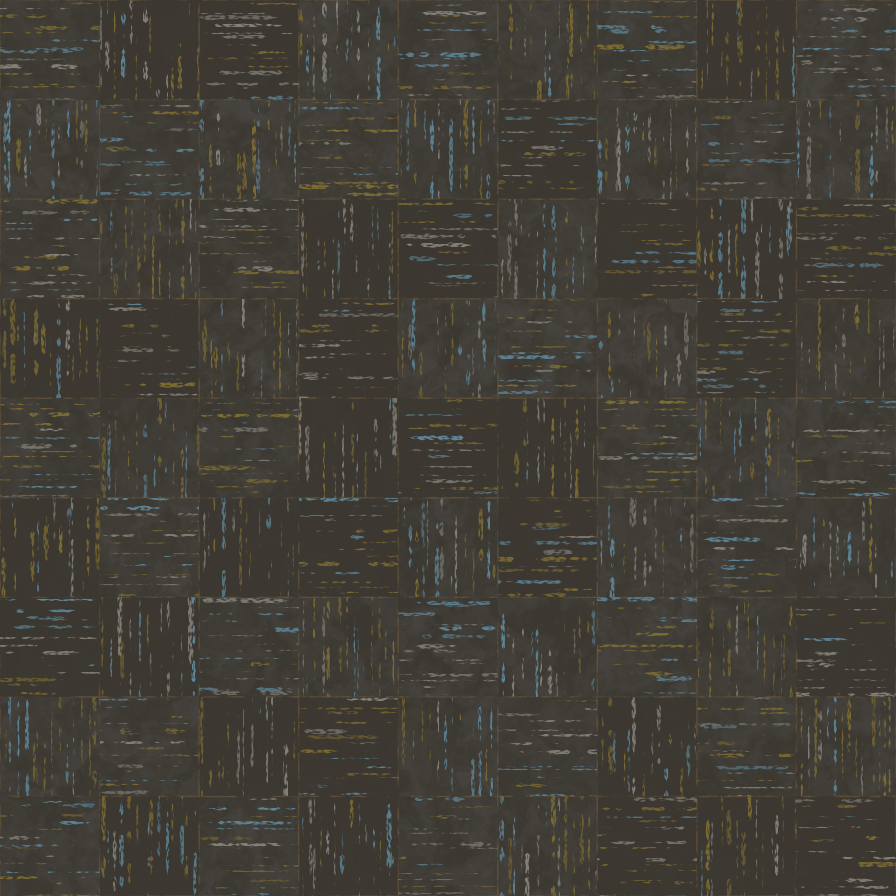
A WebGL 1 fragment shader for this pattern:

```glsl
precision highp float;

uniform vec2 u_resolution;

const float TILES = 9.0;
const int STREAKS = 14;
const float THIN = 0.004;           // streak half widths, in tiles
const float THICK = 0.024;
const float SEAM_WIDTH = 0.007;
const float FLAT_TILES = 0.35;      // share of tiles without clouding
const vec3 BASE = vec3(0.233, 0.219, 0.192);
const vec3 CLOUD = vec3(0.285, 0.275, 0.258);
const vec3 OCHRE = vec3(0.50, 0.43, 0.19);
const vec3 BLUE = vec3(0.37, 0.54, 0.62);
const vec3 GREY = vec3(0.53, 0.52, 0.49);
const vec3 SEAM = vec3(0.43, 0.35, 0.23);

float hash(vec2 p) {
  vec3 q = fract(p.xyx * 0.1031);
  q += dot(q, q.yzx + 33.33);
  return fract((q.x + q.y) * q.z);
}

vec2 gradient(vec2 cell) {
  float angle = 6.2832 * hash(cell);
  return vec2(cos(angle), sin(angle));
}

float gradientNoise(vec2 p) {
  vec2 i = floor(p);
  vec2 f = p - i;
  vec2 u = f * f * f * (f * (f * 6.0 - 15.0) + 10.0);
  vec2 e = vec2(1.0, 0.0);
  float low = mix(dot(gradient(i), f), dot(gradient(i + e), f - e), u.x);
  float high = mix(dot(gradient(i + e.yx), f - e.yx),
                   dot(gradient(i + 1.0), f - 1.0), u.x);
  return mix(low, high, u.y);
}

float fbm(vec2 p) {
  float sum = 0.0;
  float amp = 0.6;
  for (int i = 0; i < 4; i++) {
    sum += amp * gradientNoise(p);
    p = mat2(1.6, 1.2, -1.2, 1.6) * p + 7.3;
    amp *= 0.55;
  }
  return sum;
}

// Soft smudges whose strength differs from tile to tile
vec3 ground(vec2 p, vec2 tile) {
  float r = hash(tile + 51.0);
  float wear = r < FLAT_TILES ? 0.06 : mix(0.5, 1.0, r);
  vec2 q = p * 2.6 + tile * 5.7;
  vec2 warp = vec2(fbm(q + 3.1), fbm(q + 17.4));
  float smudge = smoothstep(-0.4, 0.55, fbm(q + 1.8 * warp));
  return mix(BASE, CLOUD, wear * smudge);
}

vec3 streakColour(float pick, vec2 tile) {
  float ochreShare = mix(0.22, 0.62, hash(tile + 83.0));
  float blueShare = mix(0.12, 0.36, hash(tile + 29.0));
  if (pick < ochreShare) return OCHRE;
  return pick < ochreShare + blueShare ? BLUE : GREY;
}

// Broken, ragged threads; q.x runs along them and q.y across
vec3 addStreaks(vec3 colour, vec2 q, vec2 tile, float px) {
  vec2 fibre = q + tile * 3.17;
  float grain = gradientNoise(fibre * vec2(17.0, 46.0));
  float speckle = smoothstep(-0.42, 0.12, grain);
  for (int i = 0; i < STREAKS; i++) {
    float id = float(i);
    vec2 seed = tile * 17.0 + vec2(id * 3.7, id * 9.1);
    float size = hash(seed + 1.3);
    float lane = (id + 0.1 + 0.8 * hash(seed + 2.9)) / float(STREAKS);
    float middle = mix(0.15, 0.85, hash(seed + 4.1));
    float reach = mix(0.18, 0.8, hash(seed + 5.7));
    float row = seed.x + hash(seed + 6.3);

    float body = gradientNoise(vec2(q.x * 3.2 + seed.y, row))
               + 0.6 * gradientNoise(vec2(q.x * 10.0 + seed.y, row + 40.0));
    float ends = 1.0 - smoothstep(reach - 0.12, reach, abs(q.x - middle));
    float presence = smoothstep(-0.16, 0.16, body) * ends;
    float halfWidth = mix(THIN, THICK, size * size) * presence;
    halfWidth = max(halfWidth + 0.010 * grain * presence, 0.0);

    float d = abs(q.y - lane + 0.010 * body);
    float cover = clamp((halfWidth - d) / px + 0.5, 0.0, 1.0);
    cover *= min(1.0, 2.0 * halfWidth / px);
    float strength = mix(0.55, 0.95, hash(seed + 7.9));
    vec3 tint = streakColour(hash(seed + 8.7), tile);
    colour = mix(colour, tint, cover * speckle * strength);
  }
  return colour;
}

// Worn hairline along the tile borders
vec3 addSeam(vec3 colour, vec2 p, vec2 f, float px) {
  vec2 border = min(f, 1.0 - f);
  float d = min(border.x, border.y) + 0.006 * gradientNoise(p * 13.0);
  float line = clamp((SEAM_WIDTH - d) / px + 0.5, 0.0, 1.0);
  float worn = smoothstep(-0.3, 0.35, gradientNoise(p * 7.0 + 0.37)
                                    + 0.5 * gradientNoise(p * 25.0));
  return mix(colour, SEAM, 0.65 * line * worn);
}

void main() {
  vec2 p = gl_FragCoord.xy / u_resolution * TILES;
  float px = TILES / min(u_resolution.x, u_resolution.y);
  vec2 tile = floor(p);
  vec2 f = p - tile;
  bool upright = mod(tile.x + tile.y, 2.0) > 0.5;
  vec2 q = upright ? f.yx : f;

  vec3 colour = ground(p, tile);
  colour = addStreaks(colour, q, tile, px);
  colour = addSeam(colour, p, f, px);
  gl_FragColor = vec4(colour, 1.0);
}
```
